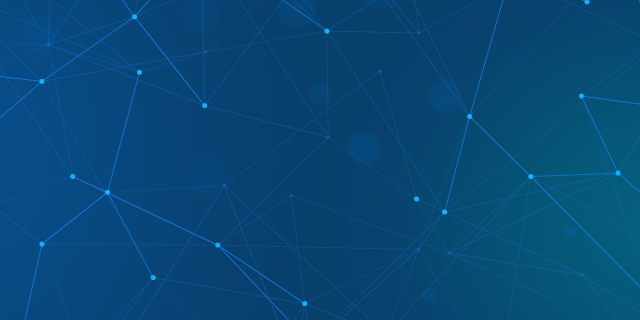
Write a Shadertoy shader that draws this background.

```glsl
// Network of glowing nodes joined by thin blue lines over a navy to teal gradient.
// Nodes sit in a jittered grid; hashed links reach up to two cells away, and
// soft bokeh discs drift behind them. Lengths are fractions of canvas height.

#define NODE_CELL 0.27
#define NODE_RADIUS 0.0078
#define LINE_HALF_WIDTH 0.0014
#define BRIGHT_NODE_SHARE 0.78
#define BRIGHT_LINK_CHANCE 0.32
#define FAINT_LINK_CHANCE 0.15
#define FAINT_LINK_ALPHA 0.27
#define BOKEH_CELL 0.29
#define BOKEH_SHARE 0.55
#define LINE_COLOR vec3(0.07, 0.48, 0.89)
#define NODE_COLOR vec3(0.08, 0.69, 0.99)
#define BOKEH_COLOR vec3(0.02, 0.38, 0.68)

// Integer hash: three values in 0..1 per cell and salt
vec3 hash3(ivec2 cell, int salt) {
    uvec3 v = uvec3(ivec3(cell + 57, salt)) * 1664525u + 1013904223u;
    v.x += v.y * v.z; v.y += v.z * v.x; v.z += v.x * v.y;
    v ^= v >> 16u;
    v.x += v.y * v.z; v.y += v.z * v.x; v.z += v.x * v.y;
    return vec3(v >> 16u) / 65536.0;
}

// Node position in xy, brightness draw in z
vec3 nodeAt(ivec2 cell) {
    vec3 h = hash3(cell, 0);
    return vec3((vec2(cell) + 0.1 + 0.8 * h.xy) * NODE_CELL, h.z);
}

float segmentDistance(vec2 p, vec2 a, vec2 b) {
    vec2 pa = p - a, ba = b - a;
    return length(pa - ba * clamp(dot(pa, ba) / dot(ba, ba), 0.0, 1.0));
}

// Box-filtered coverage of a line that may be thinner than a pixel
float lineCoverage(float d, float pixel) {
    return clamp(0.5 + (LINE_HALF_WIDTH - d) / pixel, 0.0, 1.0)
         - clamp(0.5 - (LINE_HALF_WIDTH + d) / pixel, 0.0, 1.0);
}

vec3 backdrop(vec2 uv) {
    vec3 navy = vec3(0.03, 0.25, 0.425);
    vec3 blue = vec3(0.03, 0.30, 0.535);
    vec3 teal = vec3(0.02, 0.37, 0.485);
    float left = length((uv - vec2(-0.05, 0.5)) * vec2(1.0, 0.4));
    float right = length((uv - vec2(1.03, 0.3)) * vec2(1.4, 0.8));
    vec3 color = mix(blue, navy, smoothstep(0.0, 0.55, left));
    return mix(teal, color, smoothstep(0.0, 0.75, right));
}

// Opacity of soft discs; larger ones are fainter
float bokeh(vec2 p) {
    ivec2 home = ivec2(floor(p / BOKEH_CELL));
    float alpha = 0.0;
    for (int y = -1; y <= 1; y++)
    for (int x = -1; x <= 1; x++) {
        ivec2 cell = home + ivec2(x, y);
        vec3 place = hash3(cell, 1);
        vec3 look = hash3(cell, 2);
        if (place.z > BOKEH_SHARE) continue;
        float radius = mix(0.02, 0.08, look.x);
        float d = length(p - (vec2(cell) + place.xy) * BOKEH_CELL);
        float disc = 1.0 - smoothstep(0.72 * radius, radius, d);
        float core = 1.0 - 0.3 * min(d / radius, 1.0);
        alpha = max(alpha, disc * core * mix(0.42, 0.13, look.x) * mix(0.5, 1.1, look.y));
    }
    return alpha;
}

// Strongest link opacity among all segments whose cell box covers p
float links(vec2 p, float pixel) {
    ivec2 home = ivec2(floor(p / NODE_CELL));
    float alpha = 0.0;
    for (int y = -2; y <= 2; y++)
    for (int x = -2; x <= 0; x++) {
        ivec2 cell = home + ivec2(x, y);
        vec3 a = nodeAt(cell);
        for (int dy = -2; dy <= 2; dy++)
        for (int dx = 0; dx <= 2; dx++) {
            if (dx == 0 && dy <= 0) continue;
            vec3 pick = hash3(cell, 10 + dx * 5 + dy);
            bool near = dx < 2 && abs(dy) < 2;
            float chance = near ? BRIGHT_LINK_CHANCE : FAINT_LINK_CHANCE;
            if (pick.x > chance) continue;
            vec3 b = nodeAt(cell + ivec2(dx, dy));
            bool lit = max(a.z, b.z) < BRIGHT_NODE_SHARE && (near || pick.y < 0.12);
            float strength = lit ? mix(0.75, 1.0, pick.z) : FAINT_LINK_ALPHA * mix(0.6, 1.2, pick.z);
            float d = segmentDistance(p, a.xy, b.xy);
            alpha = max(alpha, strength * lineCoverage(d, pixel));
        }
    }
    return alpha;
}

// Bright dots, with a few small dim ones
float nodes(vec2 p, float pixel) {
    vec3 node = nodeAt(ivec2(floor(p / NODE_CELL)));
    bool lit = node.z < BRIGHT_NODE_SHARE;
    float radius = NODE_RADIUS * (lit ? 1.0 : 0.6);
    float disc = clamp(0.5 + (radius - length(p - node.xy)) / pixel, 0.0, 1.0);
    return disc * (lit ? 1.0 : 0.25);
}

void mainImage(out vec4 fragColor, in vec2 fragCoord) {
    float pixel = 1.0 / iResolution.y;
    vec2 p = fragCoord * pixel;
    vec3 color = backdrop(fragCoord / iResolution.xy);
    color = mix(color, BOKEH_COLOR, bokeh(p));
    color = mix(color, LINE_COLOR, links(p, pixel));
    color = mix(color, NODE_COLOR, nodes(p, pixel));
    fragColor = vec4(color, 1.0);
}
```
